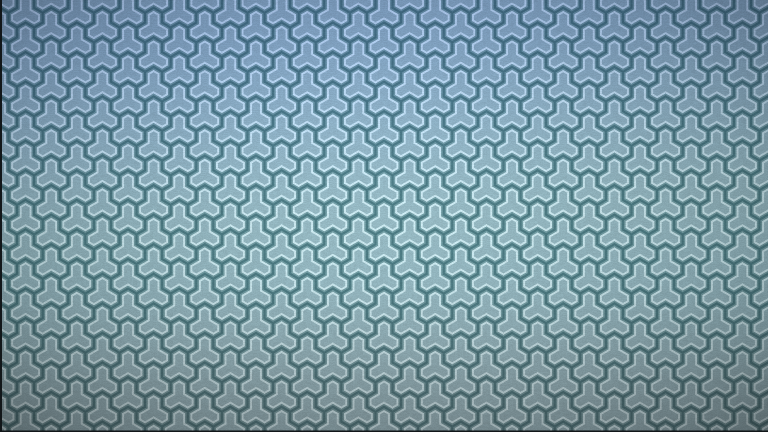
This pattern is drawn by a WebGL 2 fragment shader. Its source:

```glsl
#version 300 es
precision highp float;
// Interlocking three-armed tiles, each made of three joined hexagons, with
// nested outlines on a soft teal cloth. Every tile is found by repeating a
// staggered lattice and folding the plane into one arm.

#define REPEATS_ACROSS 15.0
#define TILE_ORIGIN vec2(0.8889, 0.560)
#define SEAM_WIDTH 0.13
#define BAND_WIDTH 0.31
#define OUTLINE_WIDTH 0.54
#define EDGE_BLUR 0.0012
#define GRAIN_CELLS 432.0
#define GRAIN_AMOUNT 0.045
#define VIGNETTE 0.76
#define BORDER vec2(0.0045, 0.0035)

uniform vec2 u_resolution;
out vec4 outColor;

const float ROOT3 = 1.7320508;
const vec3 FILL = vec3(0.555, 0.685, 0.720);
const vec3 OUTLINE = vec3(0.755, 0.865, 0.890);
const vec3 BAND = vec3(0.430, 0.590, 0.615);
const vec3 SEAM = vec3(0.285, 0.460, 0.490);
const vec3 BORDER_COLOR = vec3(0.07, 0.09, 0.10);

float hash(vec2 p) {
    return fract(sin(dot(p, vec2(127.1, 311.7))) * 43758.5453);
}

// Depth inside a tile whose arms have the given half width; negative outside.
float tileDepth(vec2 p, float halfWidth) {
    p.x = abs(p.x);
    vec2 fold = vec2(0.5, -0.5 * ROOT3);
    p -= 2.0 * max(dot(p, fold), 0.0) * fold;
    p.x = abs(p.x);
    float hexCenter = 2.0 * halfWidth / ROOT3;
    float tip = dot(p - vec2(0.0, hexCenter), vec2(0.5, 0.5 * ROOT3));
    return halfWidth - max(p.x, tip);
}

// Depth inside whichever tile of the staggered lattice holds the point.
float latticeDepth(vec2 p, vec2 cell) {
    float depth = -1.0;
    for (int column = 0; column < 2; column++) {
        vec2 q = p - 0.5 * cell * float(column);
        q = mod(q + 0.5 * cell, cell) - 0.5 * cell;
        for (int row = 0; row < 2; row++) {
            vec2 shift = vec2(0.0, cell.y * float(row));
            depth = max(depth, tileDepth(q + shift, cell.x / 6.0));
        }
    }
    return depth;
}

// Fine woven grain: loose specks mixed with short horizontal threads.
float grain(vec2 p) {
    vec2 g = p * GRAIN_CELLS;
    float speck = hash(floor(g));
    float thread = hash(floor(g * vec2(0.3, 1.0)) + 19.0);
    return mix(speck, thread, 0.4) - 0.5;
}

void main() {
    vec2 uv = gl_FragCoord.xy / u_resolution;
    vec2 p = gl_FragCoord.xy / u_resolution.y;
    float aspect = u_resolution.x / u_resolution.y;
    float pixel = 1.0 / u_resolution.y;

    // Nested outlines, from the seam inwards
    float period = (16.0 / 9.0) / REPEATS_ACROSS;
    vec2 cell = vec2(period, period / ROOT3);
    float halfWidth = cell.x / 6.0;
    vec2 origin = TILE_ORIGIN + vec2(0.5 * aspect - 8.0 / 9.0, 0.0);
    float depth = latticeDepth(p - origin, cell);
    float blur = max(EDGE_BLUR, 0.6 * pixel);
    vec3 edges = vec3(SEAM_WIDTH, BAND_WIDTH, OUTLINE_WIDTH) * halfWidth;
    vec3 step3 = smoothstep(edges - blur, edges + blur, vec3(depth));
    vec3 color = mix(SEAM, BAND, step3.x);
    color = mix(color, OUTLINE, step3.y);
    color = mix(color, FILL, step3.z);

    // Cloth grain
    color *= 1.0 + 2.0 * GRAIN_AMOUNT * grain(p);

    // Blue upper corners, greyer foot, and a vignette
    float sky = smoothstep(0.45, 1.05, uv.y + 0.12 * (0.5 - uv.x));
    color *= mix(vec3(1.0), vec3(0.93, 0.95, 1.10), sky);
    float foot = smoothstep(0.4, 0.0, uv.y);
    float grey = dot(color, vec3(0.3, 0.5, 0.2));
    color = mix(color, vec3(grey), 0.25 * foot) * (1.0 - 0.07 * foot);
    vec2 fromCenter = uv - vec2(0.5, 0.53);
    color *= 1.06 - VIGNETTE * dot(fromCenter, fromCenter);

    // Thin dark border on the left and lower sides
    vec2 inside = smoothstep(BORDER - 0.5 * pixel, BORDER + 0.5 * pixel, p);
    color = mix(BORDER_COLOR, color, inside.x * inside.y);

    outColor = vec4(color, 1.0);
}
```
